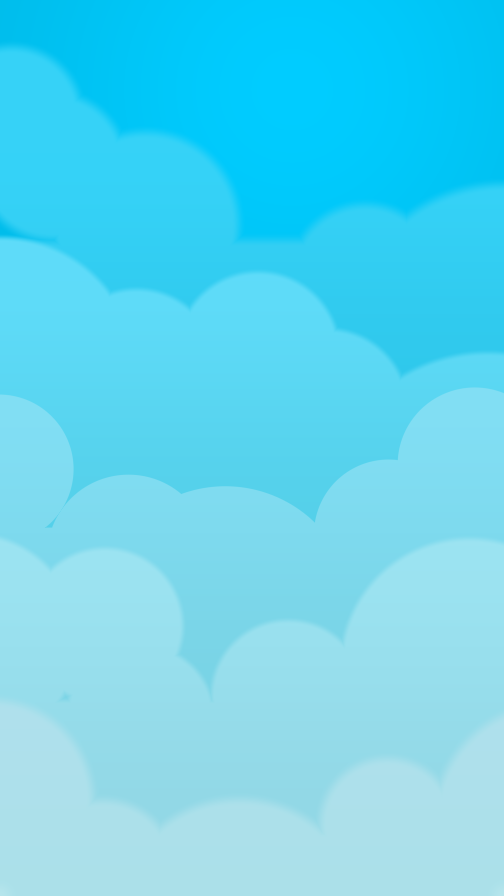
A Shadertoy shader for this background:

```glsl
// Lengths are hundredths of the canvas width
const float CANVAS_WIDTH = 100.0;
const int PUFF_COUNT = 5;
const float FOCUS_BLUR = 0.65;   // blur gained per layer away from the sharp one
const float SHARP_LAYER = 2.0;

const vec2 SKY_CENTRE = vec2(58.0, 160.0);
const float SKY_RADIUS = 78.0;
const vec3 SKY_LIGHT = vec3(0.0, 0.80, 1.0);
const vec3 SKY_DARK = vec3(0.0, 0.735, 0.915);
const vec3 CORNER_GLOW = vec3(0.76, 0.92, 0.94);

// Cloud puffs as centre x, centre y, radius, from far to near
const vec3 FAR_PUFFS[PUFF_COUNT] = vec3[](
    vec3(2.3, 154.6, 13.9), vec3(10.4, 144.7, 14.6), vec3(28.9, 133.1, 18.5),
    vec3(72.5, 122.2, 15.0), vec3(100.0, 108.8, 32.4));
const vec3 HIGH_PUFFS[PUFF_COUNT] = vec3[](
    vec3(0.0, 103.5, 27.1), vec3(27.1, 104.2, 16.2), vec3(51.2, 107.6, 16.2),
    vec3(64.8, 96.3, 16.2), vec3(96.8, 74.5, 33.3));
const vec3 MIDDLE_PUFFS[PUFF_COUNT] = vec3[](
    vec3(-0.2, 84.7, 14.8), vec3(25.5, 67.4, 16.2), vec3(44.7, 55.8, 25.5),
    vec3(77.1, 71.8, 14.8), vec3(94.2, 85.6, 15.3));
const vec3 LOW_PUFFS[PUFF_COUNT] = vec3[](
    vec3(-5.8, 50.5, 21.3), vec3(20.8, 53.5, 15.5), vec3(27.8, 35.0, 14.8),
    vec3(57.2, 39.4, 15.3), vec3(93.1, 45.4, 25.5));
const vec3 NEAR_PUFFS[PUFF_COUNT] = vec3[](
    vec3(-1.9, 18.5, 20.4), vec3(20.4, 4.4, 14.6), vec3(47.5, -5.8, 25.0),
    vec3(76.9, 13.9, 13.4), vec3(110.2, 13.9, 24.3));

// Signed distance to a bank of round puffs on a solid base
float cloudDistance(vec2 p, vec3 puffs[PUFF_COUNT], float base) {
    float d = p.y - base;
    for (int i = 0; i < PUFF_COUNT; i++) {
        d = min(d, length(p - puffs[i].xy) - puffs[i].z);
    }
    return d;
}

// Lays one cloud bank over the colour; span holds its bottom and top heights
vec3 addCloud(vec3 behind, float d, float y, float layer, vec2 span, vec3 low, vec3 high, float pixel) {
    float blur = FOCUS_BLUR * abs(layer - SHARP_LAYER) + 0.7 * pixel;
    vec3 cloud = mix(low, high, smoothstep(span.x, span.y, y));
    return mix(cloud, behind, smoothstep(-blur, blur, d));
}

void mainImage(out vec4 fragColor, in vec2 fragCoord) {
    float pixel = CANVAS_WIDTH / iResolution.x;
    vec2 p = fragCoord * pixel;

    // Sky with a soft radial light
    float skyFade = smoothstep(0.0, 1.0, length(p - SKY_CENTRE) / SKY_RADIUS);
    vec3 color = mix(SKY_LIGHT, SKY_DARK, skyFade);

    // Cloud banks, far to near
    color = addCloud(color, cloudDistance(p, FAR_PUFFS, 130.2), p.y, 0.0, vec2(100.0, 150.0),
        vec3(0.185, 0.785, 0.925), vec3(0.21, 0.825, 0.97), pixel);
    color = addCloud(color, cloudDistance(p, HIGH_PUFFS, 101.4), p.y, 1.0, vec2(70.0, 125.0),
        vec3(0.33, 0.815, 0.915), vec3(0.37, 0.86, 0.975), pixel);
    color = addCloud(color, cloudDistance(p, MIDDLE_PUFFS, 73.1), p.y, 2.0, vec2(38.0, 100.0),
        vec3(0.475, 0.83, 0.90), vec3(0.505, 0.87, 0.955), pixel);
    color = addCloud(color, cloudDistance(p, LOW_PUFFS, 38.9), p.y, 3.0, vec2(10.0, 72.0),
        vec3(0.57, 0.845, 0.90), vec3(0.61, 0.89, 0.945), pixel);
    color = addCloud(color, cloudDistance(p, NEAR_PUFFS, 13.0), p.y, 4.0, vec2(0.0, 38.0),
        vec3(0.67, 0.88, 0.915), vec3(0.685, 0.88, 0.925), pixel);

    // Faint haze in the two lower corners
    float cornerDistance = length(vec2(min(p.x, CANVAS_WIDTH - p.x), p.y));
    color = mix(color, CORNER_GLOW, 0.5 * (1.0 - smoothstep(0.0, 3.5, cornerDistance)));

    fragColor = vec4(color, 1.0);
}
```
